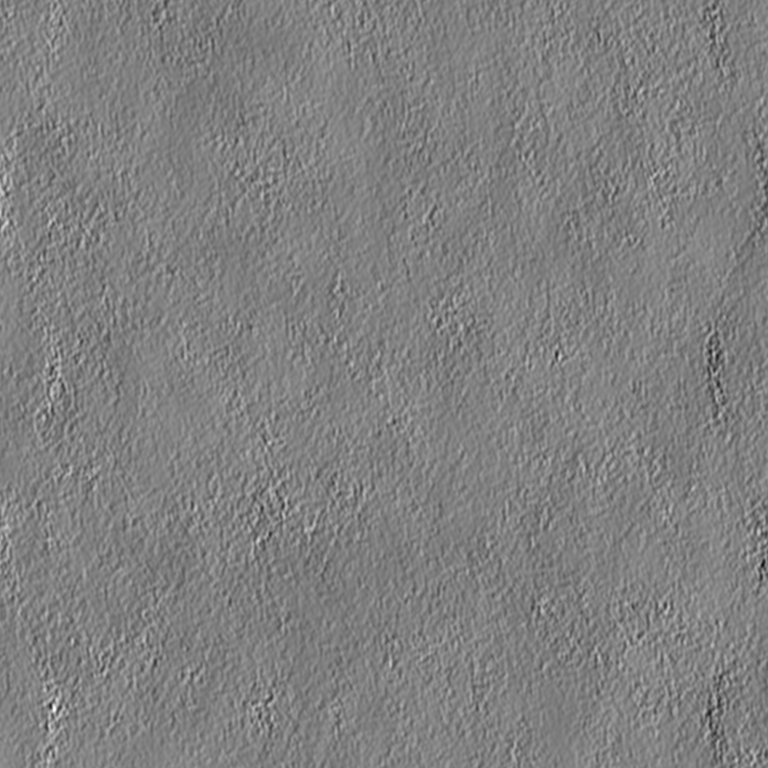
Give the GLSL for this texture map, as a WebGL 2 fragment shader.

```glsl
#version 300 es
precision highp float;

uniform vec2 u_resolution;
out vec4 fragColor;

const float TAU = 6.2831853;
const vec3 MID_GRAY = vec3(0.503);

float hash(vec2 cell) {
    return fract(sin(dot(cell, vec2(127.1, 311.7))) * 43758.5453);
}

// Dot product of a cell corner's random gradient with the offset from it
float cornerSlope(vec2 cell, vec2 offset) {
    float angle = TAU * hash(cell);
    return dot(vec2(cos(angle), sin(angle)), offset);
}

float gradientNoise(vec2 p) {
    vec2 cell = floor(p);
    vec2 f = p - cell;
    vec2 u = f * f * f * (f * (f * 6.0 - 15.0) + 10.0);
    vec2 right = vec2(1.0, 0.0);
    vec2 up = vec2(0.0, 1.0);
    float bottom = mix(cornerSlope(cell, f), cornerSlope(cell + right, f - right), u.x);
    float top = mix(cornerSlope(cell + up, f - up), cornerSlope(cell + 1.0, f - 1.0), u.x);
    return mix(bottom, top, u.y);
}

vec2 rotate(vec2 p, float angle) {
    float c = cos(angle), s = sin(angle);
    return vec2(c * p.x - s * p.y, s * p.x + c * p.y);
}

// Rough surface: octaves turned against each other, grains taller than wide
float surfaceHeight(vec2 p) {
    vec2 q = p * vec2(1.0, 0.74);
    float height = 0.0;
    float frequency = 75.0;
    for (int i = 0; i < 3; i++) {
        float turn = 0.35 - 0.6 * float(i);
        float weight = i == 0 ? 0.5 : 0.9;
        height += weight * gradientNoise(rotate(q, turn) * frequency + 17.3 * float(i));
        frequency *= 1.55;
    }
    return height;
}

// Difference of heights along the light direction
float emboss(vec2 p, vec2 light) {
    return surfaceHeight(p + light) - surfaceHeight(p - light);
}

// Uneven roughness: soft, slightly upright patches down to single specks
float patches(vec2 p) {
    return 0.75 * gradientNoise(p * vec2(8.0, 5.5) + 3.7)
         + 0.7 * gradientNoise(p * vec2(21.0, 16.0) + 41.2)
         + 0.9 * gradientNoise(p * vec2(56.0, 46.0) + 12.9);
}

// Faint tonal drift, broad clouds with smaller upright smudges
float broadShade(vec2 p) {
    return 0.035 * gradientNoise(p * vec2(7.0, 4.0) + 25.6)
         + 0.04 * gradientNoise(p * vec2(26.0, 15.0) + 63.4);
}

// Wavy upright crease near a side, strongest where it turns
float crease(float sideDistance, float y, float period) {
    float wave = cos(TAU * y / period);
    float center = 0.037 + 0.034 * wave;
    float across = (sideDistance - center) / 0.013;
    return exp(-across * across) * wave * wave;
}

void main() {
    vec2 p = gl_FragCoord.xy / u_resolution;

    // Creases catch light on the left and fall into shade on the right
    float sideDistance = min(p.x, 1.0 - p.x);
    float side = p.x < 0.5 ? 1.0 : -1.0;
    float fold = crease(sideDistance, 0.98 - p.y, 0.46);
    fold *= 0.8 + 0.6 * gradientNoise(p * vec2(9.0, 14.0) + 8.1);

    // Relief contrast
    float contrast = 0.112 * exp(1.1 * patches(p)) + 0.24 * fold;
    float relief = contrast * emboss(p, vec2(0.0018, -0.0007));

    float shade = broadShade(p) + 0.07 * side * fold;

    fragColor = vec4(clamp(MID_GRAY + relief + shade, 0.0, 1.0), 1.0);
}
```
